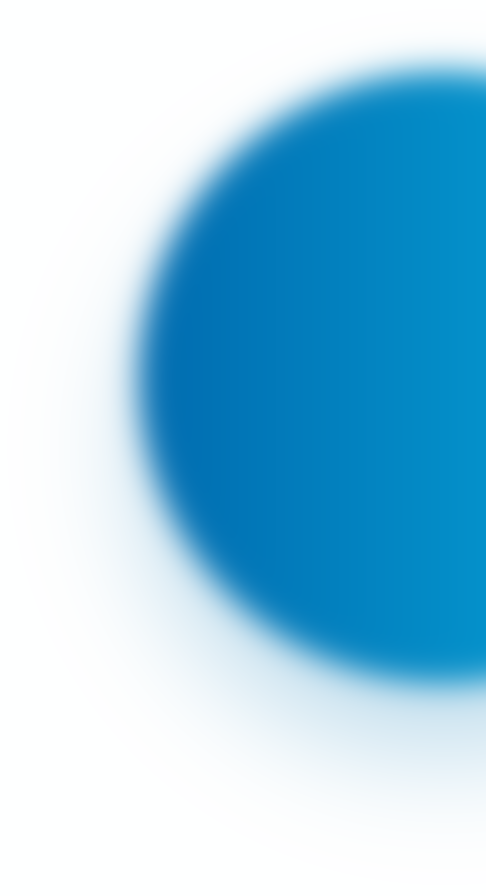
This background is drawn by a WebGL 1 fragment shader. Its source:

```glsl
precision highp float;
// A soft-edged blue disc running off the right side, with a faint shadow below it on white.

// Lengths are fractions of the canvas height.
#define DISC_CENTER vec2(0.497, 0.579)
#define DISC_RADIUS 0.341
#define DISC_BLUR 0.0175
#define SHADOW_DROP 0.078
#define SHADOW_BLUR 0.061
#define SHADOW_OPACITY 0.24
#define PAPER vec3(0.998, 0.999, 0.999)
#define SHADOW_BLUE vec3(0.02, 0.47, 0.71)
#define DEEP_BLUE vec3(0.0, 0.418, 0.685)
#define BRIGHT_BLUE vec3(0.015, 0.567, 0.793)

uniform vec2 u_resolution;

// Coverage of an edge under a Gaussian blur (normal distribution approximation).
float blurredEdge(float inside, float sigma) {
    float t = clamp(inside / sigma, -6.0, 6.0);
    return 1.0 / (1.0 + exp(-t * (1.5976 + 0.07056 * t * t)));
}

float blurredDisc(vec2 p, vec2 center, float sigma) {
    return blurredEdge(DISC_RADIUS - length(p - center), sigma);
}

void main() {
    vec2 p = gl_FragCoord.xy / u_resolution.y;

    // Wide drop shadow
    vec2 shadowCenter = DISC_CENTER - vec2(0.0, SHADOW_DROP);
    float shadow = SHADOW_OPACITY * blurredDisc(p, shadowCenter, SHADOW_BLUR);
    vec3 color = mix(PAPER, SHADOW_BLUE, shadow);

    // Disc with a horizontal gradient from its left rim to the canvas side
    float rim = DISC_CENTER.x - DISC_RADIUS;
    float side = u_resolution.x / u_resolution.y;
    float across = clamp((p.x - rim) / (side - rim), 0.0, 1.0);
    vec3 discColor = mix(DEEP_BLUE, BRIGHT_BLUE, across);
    color = mix(color, discColor, blurredDisc(p, DISC_CENTER, DISC_BLUR));

    gl_FragColor = vec4(color, 1.0);
}
```
